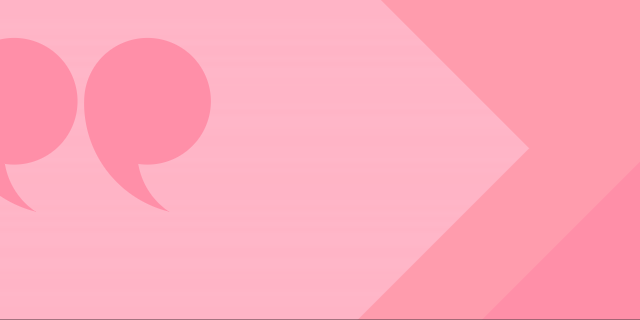
This background is drawn by a Shadertoy shader. Its source:

```glsl
// Flat pink banner: a light panel ending in a right-pointing chevron, a deep
// corner triangle and two comma-shaped marks cut by the left border.
// Shapes are signed distances in units of canvas height, layered back to front.

const vec3 LIGHT_PINK = vec3(1.0, 0.71, 0.78);
const vec3 CORAL_PINK = vec3(1.0, 0.61, 0.68);
const vec3 DEEP_PINK  = vec3(1.0, 0.56, 0.66);
const vec3 BASE_LINE  = vec3(0.45, 0.30, 0.34);

const float DIAGONAL = 0.70711;   // scales 45 degree edges to true distance

float hash(float n) {
    return fract(sin(n * 12.9898) * 43758.5453);
}

float smoothNoise(float x) {
    float cell = floor(x);
    return mix(hash(cell), hash(cell + 1.0), smoothstep(0.0, 1.0, x - cell));
}

float circle(vec2 p, vec2 center, float radius) {
    return length(p - center) - radius;
}

// Half plane left of a 45 degree chevron whose point is at tip
float chevron(vec2 p, vec2 tip) {
    return (p.x - tip.x + abs(p.y - tip.y)) * DIAGONAL;
}

// Round head with a curved tail; p is relative to the head center
float commaMark(vec2 p) {
    float head = circle(p, vec2(0.0), 0.198);
    float outerArc = circle(p, vec2(0.1505, -0.0063), 0.3487);
    float innerArc = circle(p, vec2(0.192, -0.159), 0.224);
    float tail = max(max(outerArc, -innerArc), max(p.x - 0.068, p.y));
    return min(head, tail);
}

// Antialiased coverage of the inside of a distance field
float cover(float dist, float pixel) {
    return clamp(0.5 - dist / pixel, 0.0, 1.0);
}

void mainImage(out vec4 fragColor, in vec2 fragCoord) {
    float pixel = 1.0 / iResolution.y;
    vec2 p = fragCoord * pixel;

    // Backdrop and lower right corner
    float corner = (1.505 - p.x + p.y) * DIAGONAL;
    vec3 color = mix(CORAL_PINK, DEEP_PINK, cover(corner, pixel));

    // Light panel with barely visible horizontal bands
    float band = (smoothNoise(p.y * 60.0) - 0.5) * 0.012;
    vec3 panel = LIGHT_PINK + vec3(0.0, band, band);
    color = mix(color, panel, cover(chevron(p, vec2(1.6536, 0.5365)), pixel));

    // Pair of comma marks
    for (int i = 0; i < 2; i++) {
        vec2 headCenter = vec2(0.461 - 0.4167 * float(i), 0.6836);
        color = mix(color, DEEP_PINK, cover(commaMark(p - headCenter), pixel));
    }

    // Thin line along the bottom border
    color = mix(color, BASE_LINE, cover(p.y - 0.002, pixel));

    fragColor = vec4(color, 1.0);
}
```
